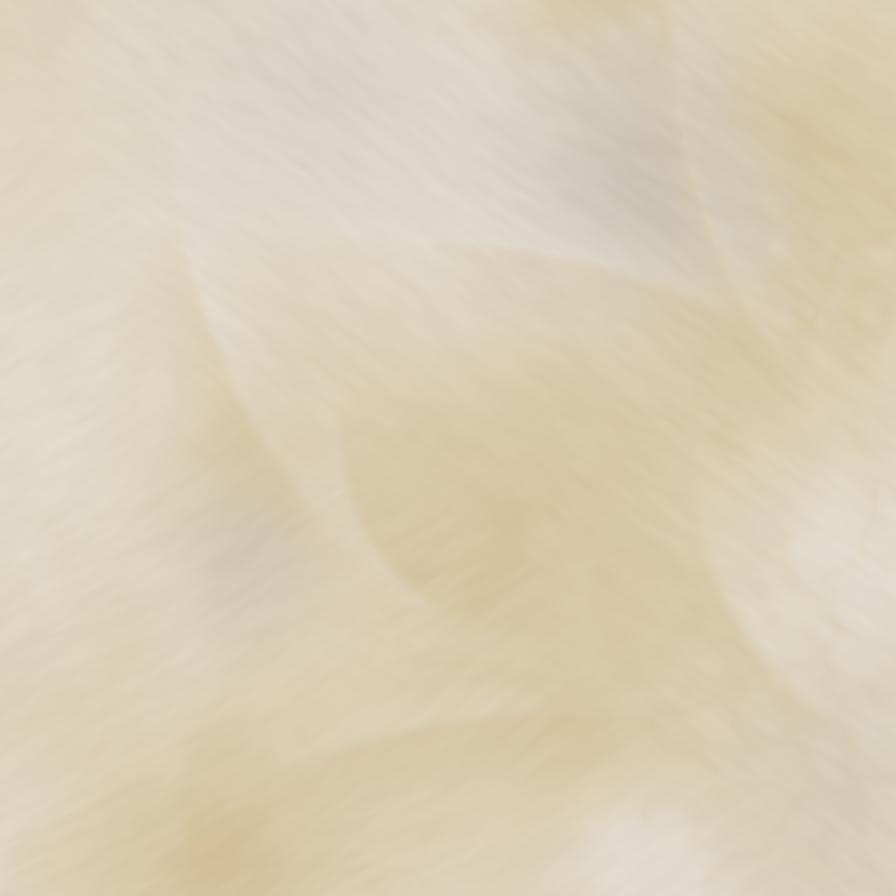
Write a Shadertoy shader that draws this texture.

```glsl
// Draws pale cream and honey alabaster with soft clouds, curved folds and fine silky grain.

const vec3 PALE  = vec3(0.885, 0.855, 0.800);
const vec3 CREAM = vec3(0.865, 0.818, 0.722);
const vec3 TAN   = vec3(0.842, 0.780, 0.655);
const vec3 GOLD  = vec3(0.825, 0.740, 0.575);
const vec3 GREY  = vec3(0.775, 0.740, 0.695);

const float BASE_WARMTH = 0.30;
const float CLOUD_WARP  = 0.13;
const float FOLD_WARP   = 0.045;
const float FOLD_WIDTH  = 0.045;
const float FOLD_EDGE   = 0.009;
const float VEIN_DEPTH  = 0.17;
const float GRAIN_DEPTH = 0.026;

// Clouds: centre, radius, added warmth
const int CLOUDS = 11;
const vec4 CLOUD[CLOUDS] = vec4[](
    vec4(0.58, 0.46, 0.18, 0.46), vec4(0.93, 0.84, 0.16, 0.42),
    vec4(0.27, 0.07, 0.15, 0.60), vec4(0.62, 0.20, 0.15, 0.32),
    vec4(0.83, 0.60, 0.13, 0.26), vec4(0.28, 0.47, 0.08, 0.26),
    vec4(0.02, 0.58, 0.24, -0.28), vec4(0.45, 0.87, 0.23, -0.36),
    vec4(0.95, 0.38, 0.10, -0.32), vec4(0.70, 0.02, 0.09, -0.60),
    vec4(0.65, 1.00, 0.07, 0.55));

// Grey shadows: centre, radius, opacity
const int SHADOWS = 4;
const vec4 SHADOW[SHADOWS] = vec4[](
    vec4(0.71, 0.80, 0.13, 0.75), vec4(0.29, 0.39, 0.08, 0.45),
    vec4(0.36, 0.91, 0.17, 0.28), vec4(0.95, 0.12, 0.15, 0.26));

// Folds: circle centre, radius, warmth on the inner side
const int FOLDS = 6;
const vec4 FOLD[FOLDS] = vec4[](
    vec4(0.60, 0.52, 0.22, 0.22), vec4(0.45, -0.05, 0.78, 0.25),
    vec4(1.35, 0.95, 0.60, -0.28), vec4(0.85, 0.85, 0.65, -0.24),
    vec4(0.62, -0.40, 0.61, 0.24), vec4(1.15, 0.50, 0.38, -0.32));

// Visible stretch of each fold: centre, reach
const vec3 STRETCH[FOLDS] = vec3[](
    vec3(0.43, 0.40, 0.15), vec3(0.64, 0.71, 0.19),
    vec3(0.78, 0.78, 0.16), vec3(0.25, 0.60, 0.23),
    vec3(0.50, 0.19, 0.21), vec3(0.84, 0.29, 0.13));

float hash(vec2 p) {
    vec3 q = fract(p.xyx * 0.1031);
    q += dot(q, q.yzx + 33.33);
    return fract((q.x + q.y) * q.z);
}

float noise(vec2 p) {
    vec2 i = floor(p), f = fract(p);
    f = f * f * (3.0 - 2.0 * f);
    return mix(mix(hash(i), hash(i + vec2(1, 0)), f.x),
               mix(hash(i + vec2(0, 1)), hash(i + vec2(1, 1)), f.x), f.y);
}

float fbm(vec2 p) {
    float sum = 0.0, amp = 0.5;
    for (int i = 0; i < 4; i++) {
        sum += amp * noise(p);
        p = mat2(1.6, 1.2, -1.2, 1.6) * p + 7.3;
        amp *= 0.5;
    }
    return sum / 0.9375;
}

float puff(vec2 p, vec2 centre, float radius) {
    vec2 d = (p - centre) / radius;
    return exp(-dot(d, d));
}

// Fine fibres running along the given angle
float fibres(vec2 p, float angle) {
    float c = cos(angle), s = sin(angle);
    vec2 q = vec2(dot(p, vec2(c, s)), dot(p, vec2(-s, c)));
    q.y += 0.02 * noise(q * 6.0);
    return 0.6 * noise(q * vec2(22, 110)) + 0.4 * noise(q * vec2(45, 170) + 31.0) - 0.5;
}

vec3 stoneColour(float warmth) {
    vec3 c = mix(PALE, CREAM, smoothstep(0.0, 0.42, warmth));
    c = mix(c, TAN, smoothstep(0.35, 0.75, warmth));
    return mix(c, GOLD, smoothstep(0.70, 1.10, warmth));
}

void mainImage(out vec4 fragColor, in vec2 fragCoord) {
    vec2 uv = fragCoord / iResolution.xy;
    vec2 flow = vec2(fbm(uv * 3.0 + 4.0), fbm(uv * 3.0 + 19.0)) - 0.5;
    vec2 p = uv + CLOUD_WARP * flow;

    // Broad clouds
    float warmth = BASE_WARMTH + 0.35 * (fbm(p * 4.0 + 2.5 * flow) - 0.5);
    for (int i = 0; i < CLOUDS; i++)
        warmth += CLOUD[i].w * puff(p, CLOUD[i].xy, CLOUD[i].z);

    float grey = 0.0;
    for (int i = 0; i < SHADOWS; i++)
        grey += SHADOW[i].w * puff(p, SHADOW[i].xy, SHADOW[i].z);

    // Curved folds, crisp at the crease and fading to both sides
    vec2 q = uv + FOLD_WARP * flow;
    for (int i = 0; i < FOLDS; i++) {
        float d = FOLD[i].z - distance(q, FOLD[i].xy);
        float side = d / sqrt(d * d + FOLD_EDGE * FOLD_EDGE);
        float seen = puff(q, STRETCH[i].xy, STRETCH[i].z);
        warmth += FOLD[i].w * seen * side * exp(-abs(d) / FOLD_WIDTH);
        grey *= 1.0 - 0.6 * seen * exp(-abs(d) / (0.5 * FOLD_WIDTH));
    }

    // Faint drifting veins, stronger to the right
    float vein = 1.0 - abs(2.0 * fbm(p * vec2(2.5, 4.0) + 3.0 * flow + 11.0) - 1.0);
    warmth += VEIN_DEPTH * (pow(vein, 8.0) - 0.4) * smoothstep(0.1, 0.9, uv.x);

    // Silky grain, turning from rising at lower left to falling at upper right
    float turn = smoothstep(0.7, 1.1, uv.x + uv.y + flow.x);
    float grain = mix(fibres(uv, 0.55), fibres(uv, -0.6), turn);

    vec3 colour = mix(stoneColour(warmth), GREY, clamp(grey, 0.0, 0.8));
    colour += GRAIN_DEPTH * grain * vec3(0.9, 1.0, 1.15);
    fragColor = vec4(colour, 1.0);
}
```
